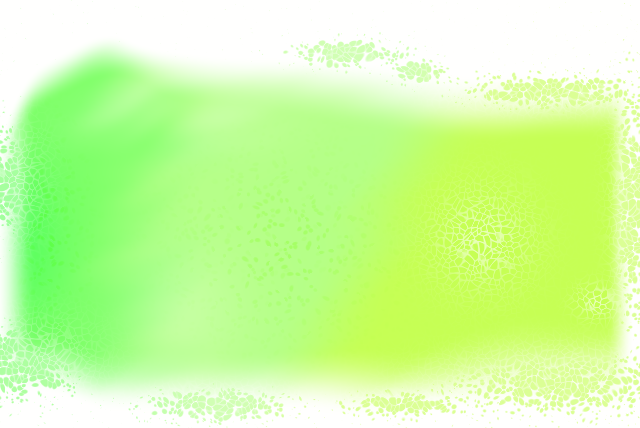
Give the GLSL for this background, as a Shadertoy shader.

```glsl
// A soft wash of green blending into lime on white paper, with sponged, grainy edges.

// Colours
const vec3 PAPER  = vec3(1.0, 1.0, 0.995);
const vec3 SPRING = vec3(0.71, 1.0, 0.53);
const vec3 GREEN  = vec3(0.50, 1.0, 0.41);
const vec3 DEEP   = vec3(0.35, 1.0, 0.37);
const vec3 LIME   = vec3(0.775, 1.0, 0.33);
const vec3 MOSS   = vec3(0.60, 1.0, 0.30);

// Lengths are fractions of the canvas height
const float GRAIN_SCALE = 68.0;
const float GRAIN_OPACITY = 0.62;
const float STREAK_ANGLE = 0.42;
const float DESIGN_ASPECT = 1.5;

// Sponge marks around the rim: centre, radii
const int SPONGE_COUNT = 9;
const vec4 SPONGES[SPONGE_COUNT] = vec4[](
    vec4(0.03, 0.57, 0.07, 0.12),  vec4(0.06, 0.16, 0.14, 0.09),
    vec4(0.82, 0.875, 0.13, 0.035), vec4(0.98, 0.83, 0.06, 0.03),
    vec4(1.29, 0.785, 0.21, 0.04), vec4(1.48, 0.52, 0.05, 0.26),
    vec4(1.31, 0.11, 0.25, 0.075), vec4(0.51, 0.055, 0.17, 0.04),
    vec4(0.95, 0.055, 0.14, 0.03));

// Soft elliptical dab, 1 at its centre
float dab(vec2 p, vec2 centre, vec2 radii) {
    vec2 d = (p - centre) / radii;
    return exp(-dot(d, d));
}

vec3 hash3(vec2 c) {
    vec3 h = vec3(dot(c, vec2(127.1, 311.7)), dot(c, vec2(269.5, 183.3)), dot(c, vec2(71.7, 97.3)));
    return fract(sin(h) * 43758.55);
}

// Cellular noise: nearest distance, second distance, id of the nearest cell
vec3 cellular(vec2 p) {
    vec2 cell = floor(p), f = fract(p);
    vec3 best = vec3(9.0, 9.0, 0.0);
    for (int j = -1; j <= 1; j++)
    for (int i = -1; i <= 1; i++) {
        vec2 o = vec2(i, j);
        vec3 h = hash3(cell + o);
        float d = length(o + h.xy - f);
        if (d < best.x) best = vec3(d, best.x, h.z);
        else best.y = min(best.y, d);
    }
    return best;
}

// Layered sines stretched along the brush direction, about -1 to 1
float streaks(vec2 p) {
    float c = cos(STREAK_ANGLE), s = sin(STREAK_ANGLE);
    vec2 q = vec2(c * p.x + s * p.y, c * p.y - s * p.x);
    float sum = 0.0, amp = 0.5;
    for (int i = 0; i < 4; i++) {
        sum += amp * sin(q.y * 23.0 + 1.6 * sin(q.x * 5.0 + float(i) * 2.1));
        q = q * 1.6 + vec2(0.37, 0.19);
        amp *= 0.55;
    }
    return sum;
}

// Smooth coverage of the main wash
float washCoverage(vec2 p, float streak) {
    float top = 0.872 - 0.05 * smoothstep(0.6, 1.15, p.x) - 0.2 * exp(-p.x / 0.05)
              + 0.05 * dab(p, vec2(0.25, p.y), vec2(0.1, 1.0)) + 0.008 * streak;
    float bottom = 0.035 + 0.045 * (1.0 - smoothstep(0.1, 0.25, p.x)) + 0.01 * streak;
    float topFade = mix(0.10, 0.15, smoothstep(0.3, 0.8, p.x));
    float bottomFade = mix(0.15, 0.23, smoothstep(0.9, 1.25, p.x));
    return smoothstep(top, top - topFade, p.y) * smoothstep(bottom, bottom + bottomFade, p.y)
         * smoothstep(-0.01, 0.085, p.x) * smoothstep(1.485, 1.42, p.x);
}

// Pigment hue across the wash
vec3 pigmentColour(vec2 p, float streak) {
    float leftness = 1.0 - smoothstep(0.17, 0.50, p.x + 0.05 * streak);
    vec3 c = mix(SPRING, GREEN, leftness);
    c = mix(c, GREEN, 0.5 * dab(p, vec2(0.36, 0.66), vec2(0.13, 0.05)));
    c = mix(c, DEEP, 0.9 * dab(p, vec2(0.06, 0.43), vec2(0.10, 0.20)));
    float limeEdge = p.x - 0.66 - 0.50 * p.y + 0.025 * streak;
    return mix(c, LIME, smoothstep(-0.14, 0.13, limeEdge));
}

void mainImage(out vec4 fragColor, in vec2 fragCoord) {
    vec2 p = fragCoord / iResolution.xy * vec2(DESIGN_ASPECT, 1.0);
    float streak = streaks(p);
    vec2 wobble = 0.005 * sin(p.yx * 61.0 + 2.0 * sin(p * 37.0));
    vec3 grain = cellular((p + wobble) * GRAIN_SCALE);

    // Wash, thinned by pale brush strokes
    float cover = washCoverage(p, streak);
    float thin = 0.35 * dab(p, vec2(1.10, 0.76), vec2(0.16, 0.05))
               + 0.22 * dab(p, vec2(0.42, 0.27), vec2(0.15, 0.16))
               + 0.20 * dab(p, vec2(0.43, 0.74), vec2(0.22, 0.10)) * (1.0 + streak);
    cover *= 1.0 - thin;

    // Sponged grain along the rim
    float sponge = 0.0;
    for (int i = 0; i < SPONGE_COUNT; i++)
        sponge = max(sponge, dab(p, SPONGES[i].xy, SPONGES[i].zw));
    float speck = smoothstep(-0.15, 0.15, sponge - grain.x - 0.35 * grain.z);
    cover = max(cover, GRAIN_OPACITY * speck);

    // Pale cracks between grains
    float crackArea = max(dab(p, vec2(1.13, 0.44), vec2(0.11, 0.11)),
                          dab(p, vec2(1.40, 0.295), vec2(0.05, 0.04)));
    crackArea = max(crackArea, 0.7 * sponge);
    float crack = 1.0 - smoothstep(0.03, 0.30, grain.y - grain.x);
    cover *= 1.0 - 0.6 * crack * crackArea;

    // Darker flecks inside the wash
    float fleckArea = max(dab(p, vec2(0.66, 0.42), vec2(0.20, 0.17)),
                          dab(p, vec2(0.12, 0.45), vec2(0.07, 0.20)));
    float fleck = smoothstep(0.5, 0.2, grain.x) * smoothstep(0.45, 0.8, grain.z);
    vec3 pigment = pigmentColour(p, streak);
    pigment = mix(pigment, pigment * MOSS / SPRING, 0.6 * fleck * fleckArea);

    fragColor = vec4(mix(PAPER, pigment, cover), 1.0);
}
```
